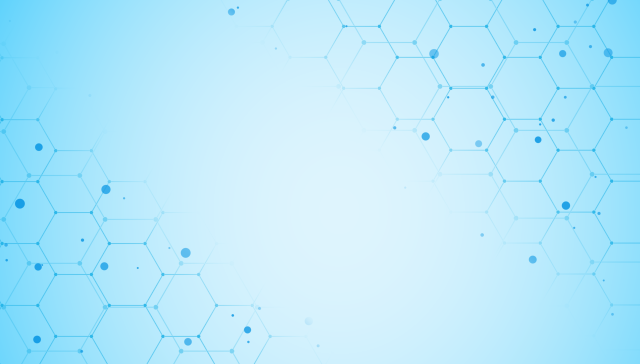
Write a WebGL 1 fragment shader that draws this background.

```glsl
precision highp float;

uniform vec2 u_resolution;

const vec3 CENTER_COLOR = vec3(0.87, 0.957, 0.992);
const vec3 RIM_COLOR = vec3(0.53, 0.867, 0.988);
const vec3 LINE_COLOR = vec3(0.10, 0.69, 0.90);
const vec3 DOT_COLOR = vec3(0.04, 0.59, 0.89);
const float ROOT3 = 1.7320508;

float hash(vec2 p) {
  return fract(sin(dot(p, vec2(127.1, 311.7))) * 43758.5453);
}

// Antialiased coverage of a shape from its signed distance
float coverage(float dist, float pixel) {
  return 1.0 - smoothstep(-0.7 * pixel, 0.7 * pixel, dist);
}

// Offset from the nearest center of a flat-topped hexagon lattice
vec2 hexOffset(vec2 p, float side) {
  vec2 period = side * vec2(3.0, ROOT3);
  vec2 a = mod(p + 0.5 * period, period) - 0.5 * period;
  vec2 b = mod(p, period) - 0.5 * period;
  return dot(a, a) < dot(b, b) ? a : b;
}

// Hexagon outlines with round nodes at their corners
float hexMesh(vec2 p, float side, float halfWidth, float nodeRadius, float pixel) {
  vec2 h = abs(hexOffset(p, side));
  float edge = 0.5 * ROOT3 * side - max(h.y, dot(h, vec2(0.5 * ROOT3, 0.5)));
  float node = min(length(h - vec2(side, 0.0)),
                   length(h - side * vec2(0.5, 0.5 * ROOT3)));
  float line = 0.65 * coverage(edge - halfWidth, pixel);
  return max(line, coverage(node - nodeRadius, pixel));
}

// A fine mesh over a larger, paler one
float meshPair(vec2 p, vec2 fineCenter, vec2 wideCenter, float pixel) {
  float fine = hexMesh(p - fineCenter, 0.0982, 0.0012, 0.0046, pixel);
  float wide = hexMesh(p - wideCenter, 0.1393, 0.0014, 0.0065, pixel);
  return max(0.85 * fine, 0.45 * wide);
}

// One jittered dot per cell, kept with the given probability
float scatterDots(vec2 p, float cell, vec2 radii, float chance, float seed, float pixel) {
  vec2 id = floor(p / cell);
  vec2 key = id + seed;
  vec2 jitter = vec2(hash(key + 3.1), hash(key + 7.7)) - 0.5;
  vec2 center = (id + 0.5 + 0.75 * jitter) * cell;
  float radius = mix(radii.x, radii.y, hash(key + 11.3));
  float strength = mix(0.4, 0.95, hash(key + 17.9));
  float present = step(hash(key + 23.5), chance);
  return present * strength * coverage(length(p - center) - radius, pixel);
}

void main() {
  vec2 uv = gl_FragCoord.xy / u_resolution;
  vec2 p = gl_FragCoord.xy / u_resolution.y;
  float pixel = 1.0 / u_resolution.y;

  // Pale center deepening toward the sides
  vec2 fromCenter = (uv - vec2(0.53, 0.42)) * vec2(2.0, 1.0);
  vec3 color = mix(CENTER_COLOR, RIM_COLOR, dot(fromCenter, fromCenter));

  // Diagonal depth into the upper right and lower left corners
  float rightDepth = dot(p, vec2(0.66, 0.75)) - 1.09;
  float leftDepth = 0.69 - dot(p, vec2(0.72, 0.69));

  // Hexagon meshes
  float rightMesh = meshPair(p, vec2(1.2877, 0.8425), vec2(1.4874, 0.7626), pixel);
  float leftMesh = meshPair(p, vec2(0.2021, 0.331), vec2(0.1495, 0.3973), pixel);
  float mesh = rightMesh * smoothstep(0.0, 0.34, rightDepth)
             + leftMesh * smoothstep(0.0, 0.25, leftDepth);
  color = mix(color, LINE_COLOR, mesh);

  // Scattered dots, from tiny to large
  float dots = 0.0;
  for (int i = 0; i < 2; i++) {
    float size = float(i);
    vec2 radii = mix(vec2(0.0025, 0.005), vec2(0.008, 0.014), size);
    dots = max(dots, scatterDots(p, mix(0.10, 0.18, size), radii,
                                 mix(0.35, 0.5, size), 5.0 + 31.0 * size, pixel));
  }
  float dotFade = smoothstep(-0.03, 0.12, max(rightDepth, leftDepth));
  color = mix(color, DOT_COLOR, dots * dotFade);

  gl_FragColor = vec4(color, 1.0);
}
```
